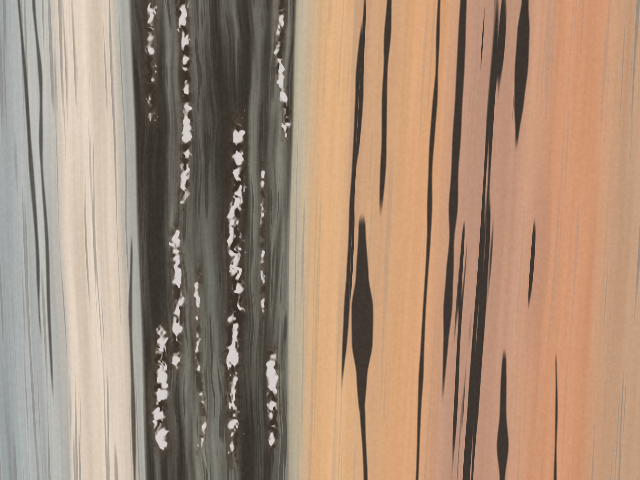
Give the GLSL for this texture, as a Shadertoy shader.

```glsl
// Banded marble slab: pale grey, dark crystalline seam and orange stone with black veins.

float hash(vec2 p) {
    vec3 q = fract(p.xyx * 0.1031);
    q += dot(q, q.yzx + 33.33);
    return fract((q.x + q.y) * q.z);
}

float noise(vec2 p) {
    vec2 i = floor(p), f = fract(p);
    f = f * f * (3.0 - 2.0 * f);
    return mix(mix(hash(i), hash(i + vec2(1, 0)), f.x),
               mix(hash(i + vec2(0, 1)), hash(i + vec2(1, 1)), f.x), f.y);
}

// Vertically stretched grain, mean near one half
float grain(vec2 p, float freqX, float freqY) {
    return 0.62 * noise(p * vec2(freqX, freqY))
         + 0.38 * noise(p * vec2(freqX * 2.3, freqY * 2.7) + 17.0);
}

float bell(float x, float center, float width) {
    float d = (x - center) / width;
    return exp(-d * d);
}

// Tapered vein along the line from (bottom, 0) to (top, 1)
float vein(vec2 p, float top, float bottom, float midY, float halfLen, float halfWidth) {
    float t = (p.y - midY) / halfLen;
    float width = halfWidth * sqrt(max(0.0, 1.0 - t * t));
    width *= 0.55 + 0.9 * noise(vec2(top * 90.0, p.y * 14.0));
    float wobble = 0.006 * (noise(vec2(top * 50.0, p.y * 6.0)) - 0.5);
    float d = abs(p.x - mix(bottom, top, p.y) + wobble) - width;
    return smoothstep(0.0016, -0.0016, d) * smoothstep(1.0, 0.85, abs(t));
}

// Soft envelope of a meandering crystal track
float track(vec2 p, float x, float midY, float halfLen, float width) {
    float meander = 0.018 * (noise(vec2(x * 70.0, p.y * 8.0)) - 0.5);
    float fade = smoothstep(1.0, 0.65, abs(p.y - midY) / halfLen);
    return fade * bell(p.x + meander, x, width);
}

// Broad colour zones from left to right
vec3 zones(float u) {
    vec3 c = mix(vec3(0.63, 0.65, 0.65), vec3(0.72, 0.72, 0.70), smoothstep(0.01, 0.08, u));
    c = mix(c, vec3(0.86, 0.79, 0.72), smoothstep(0.075, 0.115, u));
    c = mix(c, vec3(0.66, 0.66, 0.63), smoothstep(0.18, 0.21, u));
    c = mix(c, vec3(0.74, 0.69, 0.60), smoothstep(0.43, 0.46, u));
    c = mix(c, vec3(0.87, 0.69, 0.51), smoothstep(0.465, 0.50, u));
    c = mix(c, vec3(0.86, 0.65, 0.48), smoothstep(0.58, 0.65, u));
    c = mix(c, vec3(0.79, 0.61, 0.50), smoothstep(0.66, 0.72, u));
    c = mix(c, vec3(0.83, 0.60, 0.46), smoothstep(0.80, 0.87, u));
    return mix(c, vec3(0.77, 0.62, 0.50), smoothstep(0.91, 0.97, u));
}

// Dark seam with flowing ribbons and broken white crystals
vec3 seam(vec2 p, float u) {
    float flow = u + 0.016 * (noise(vec2(u * 14.0, p.y * 4.0)) - 0.5)
                   + 0.006 * (noise(vec2(u * 35.0, p.y * 12.0)) - 0.5);
    float ribbon = grain(vec2(flow, p.y), 65.0, 1.6);
    float fine = grain(vec2(flow, p.y), 210.0, 7.0);
    vec3 c = mix(vec3(0.22, 0.20, 0.175), vec3(0.52, 0.51, 0.47),
                 smoothstep(0.25, 0.82, ribbon * 0.72 + fine * 0.28));
    c = mix(c, vec3(0.47, 0.48, 0.44), 0.55 * bell(flow, 0.335, 0.012) * smoothstep(0.8, 0.5, p.y));
    c = mix(c, vec3(0.19, 0.17, 0.15), 0.55 * smoothstep(0.58, 0.75, fine));

    float crystals = track(p, 0.287, 0.82, 0.30, 0.009);
    crystals = max(crystals, track(p, 0.277, 0.38, 0.18, 0.010));
    crystals = max(crystals, track(p, 0.255, 0.19, 0.16, 0.013));
    crystals = max(crystals, track(p, 0.366, 0.48, 0.34, 0.013));
    crystals = max(crystals, 0.8 * track(p, 0.360, 0.20, 0.20, 0.012));
    crystals = max(crystals, track(p, 0.443, 0.87, 0.20, 0.007));
    crystals = max(crystals, track(p, 0.427, 0.17, 0.13, 0.010));
    crystals = max(crystals, 0.8 * track(p, 0.230, 0.87, 0.16, 0.009));
    crystals = max(crystals, 0.75 * track(p, 0.312, 0.25, 0.24, 0.006));
    crystals = max(crystals, 0.75 * track(p, 0.416, 0.50, 0.20, 0.005));
    float chips = grain(p + 0.01 * noise(p * 60.0), 110.0, 50.0);
    c = mix(c, vec3(0.40, 0.33, 0.27), 0.6 * crystals);
    c = mix(c, vec3(0.17, 0.15, 0.13), 0.7 * crystals * smoothstep(0.46, 0.34, chips));
    return mix(c, vec3(0.84, 0.81, 0.80), smoothstep(0.92, 1.14, chips + 0.58 * crystals));
}

void mainImage(out vec4 fragColor, in vec2 fragCoord) {
    vec2 p = fragCoord / iResolution.xy;

    // The layers lean left on one side and right on the other
    float lean = mix(-0.03, 0.045, smoothstep(0.2, 0.65, p.x));
    float u = p.x - lean * (p.y - 0.5) + 0.004 * (noise(p * vec2(8.0, 4.0)) - 0.5);
    vec2 g = vec2(u, p.y);

    // Pale and orange stone with faint grain
    float broad = grain(g, 55.0, 0.9), fine = grain(g, 190.0, 2.2);
    vec3 color = zones(u + 0.02 * (broad - 0.5));
    float pale = smoothstep(0.50, 0.45, u);
    color += (broad - 0.5) * mix(0.06, 0.13, pale) + (fine - 0.5) * mix(0.04, 0.09, pale);
    float greyLines = smoothstep(0.64, 0.82, fine) * (0.2 + 0.4 * pale + 0.4 * smoothstep(0.92, 0.98, u));
    color = mix(color, vec3(0.50, 0.49, 0.47), greyLines);

    // Streak clusters and their dusky halos
    float cluster = bell(u, 0.748, 0.047);
    cluster = max(cluster, 0.85 * bell(u, 0.552, 0.016) * smoothstep(0.15, 0.35, p.y));
    cluster = max(cluster, 0.95 * bell(u, 0.840, 0.013) * bell(p.y, 0.46, 0.23));
    color = mix(color, vec3(0.66, 0.51, 0.45), 0.45 * cluster + 0.25 * bell(u, 0.59, 0.025));
    float threshold = mix(1.0, 0.54, cluster);
    float dark = smoothstep(threshold, threshold + 0.11, grain(g, 125.0, 2.4));

    // Distinct long veins
    dark = max(dark, vein(p, 0.609, 0.574, 0.90, 0.36, 0.0045));
    dark = max(dark, vein(p, 0.565, 0.568, 0.34, 0.22, 0.0130));
    dark = max(dark, vein(p, 0.560, 0.570, 0.10, 0.30, 0.0040));
    dark = max(dark, vein(p, 0.568, 0.528, 0.58, 0.40, 0.0040));
    dark = max(dark, vein(p, 0.688, 0.650, 0.45, 0.75, 0.0030));
    dark = max(dark, vein(p, 0.726, 0.684, 0.65, 0.50, 0.0065));
    dark = max(dark, vein(p, 0.823, 0.766, 0.95, 0.27, 0.0080));
    dark = max(dark, vein(p, 0.795, 0.784, 0.06, 0.22, 0.0065));
    dark = max(dark, vein(p, 0.868, 0.867, 0.08, 0.19, 0.0018));
    dark = max(dark, 0.75 * vein(p, 0.030, 0.082, 0.68, 0.40, 0.0024));
    dark = max(dark, 0.75 * vein(p, 0.055, 0.090, 0.70, 0.55, 0.0024));
    dark = max(dark, 0.75 * vein(p, 0.196, 0.212, 0.22, 0.30, 0.0028));
    color = mix(color, vec3(0.20, 0.18, 0.165), 0.92 * dark);

    // Seam with ragged borders
    float border = u + 0.016 * (broad - 0.5);
    float inside = smoothstep(0.216, 0.226, border) * smoothstep(0.455, 0.447, border);
    color = mix(color, seam(p, u), inside);

    color += 0.025 * (noise(p * vec2(260.0, 195.0)) - 0.5);
    fragColor = vec4(clamp(color, 0.0, 1.0), 1.0);
}
```
